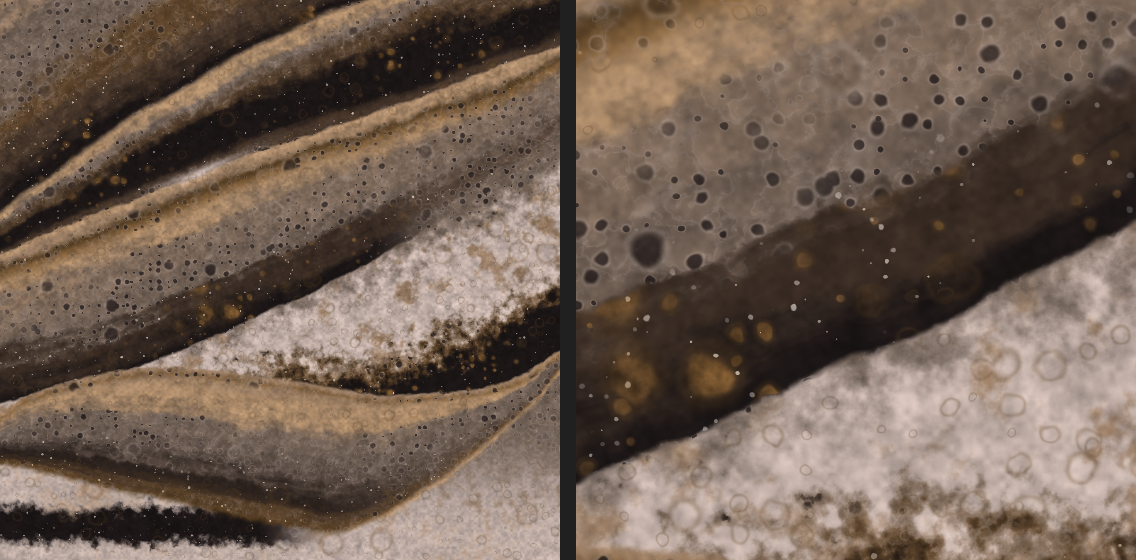
Left: the whole. Right: its middle third, enlarged.
A WebGL 2 fragment shader for this texture:

```glsl
#version 300 es
precision highp float;
// Poured mineral pigments: curved strata of ink, umber, sand and cream.
// Cubic curves bound the layers, colour ramps fill them, and noise plus
// scattered cells add grain, pores, golden bubbles and bright dust.
uniform vec2 u_resolution;
out vec4 fragColor;

const vec3 INK = vec3(.105, .083, .083);
const vec3 UMBER = vec3(.27, .205, .16);
const vec3 OCHRE = vec3(.44, .31, .16);
const vec3 TAUPE = vec3(.43, .365, .32);
const vec3 TAN = vec3(.59, .48, .385);
const vec3 SAND = vec3(.67, .54, .41);
const vec3 CREAM = vec3(.75, .68, .65);

float hash(vec2 p) {
  return fract(sin(dot(p, vec2(127.1, 311.7))) * 43758.5453);
}

float noise(vec2 p) {
  vec2 i = floor(p), f = fract(p);
  f = f * f * (3. - 2. * f);
  return mix(mix(hash(i), hash(i + vec2(1, 0)), f.x),
             mix(hash(i + vec2(0, 1)), hash(i + vec2(1, 1)), f.x), f.y);
}

// Layered noise, centred on zero
float fbm(vec2 p) {
  float sum = 0., amp = .5;
  for (int i = 0; i < 5; i++) {
    sum += amp * (noise(p) - .5);
    p = mat2(1.6, 1.2, -1.2, 1.6) * p + 7.3;
    amp *= .55;
  }
  return sum;
}

float cubic(float x, vec4 k) { return k.x + x * (k.y + x * (k.z + x * k.w)); }

float line(float d, float width) { return exp(-d * d / (width * width)); }

// Six evenly spaced colour stops
vec3 ramp(float t, vec3 a, vec3 b, vec3 c, vec3 d, vec3 e, vec3 f) {
  t = clamp(t, 0., 1.) * 5.;
  vec3 col = mix(a, b, smoothstep(0., 1., t));
  col = mix(col, c, smoothstep(1., 2., t));
  col = mix(col, d, smoothstep(2., 3., t));
  col = mix(col, e, smoothstep(3., 4., t));
  return mix(col, f, smoothstep(4., 5., t));
}

// Scattered round cells: x is the disc, y its rim
vec2 bubbles(vec2 p, float scale, float density, float seed) {
  vec2 q = p * scale, shape = vec2(0);
  for (int j = -1; j <= 1; j++)
    for (int i = -1; i <= 1; i++) {
      vec2 cell = floor(q) + vec2(i, j), id = cell + seed;
      float r = .1 + .34 * pow(hash(id + 3.1), 2.);
      vec2 centre = cell + .25 + .5 * vec2(hash(id + 5.7), hash(id + 9.2));
      float d = distance(q, centre) + .12 * (noise(q * 4.) - .5);
      float keep = step(hash(id), density);
      shape = max(shape, keep * vec2(1. - smoothstep(.55 * r, r, d), line(d - r, .2 * r)));
    }
  return shape;
}

void main() {
  vec2 uv = gl_FragCoord.xy / u_resolution;
  float grain = fbm(uv * 70.), cloud = fbm(uv * 9.);
  vec2 p = uv + vec2(0, .018 * cloud + .008 * grain);
  float x = p.x, y = p.y, soft = max(.003, 1.5 / u_resolution.y);

  // Boundaries of the strata, from top to bottom
  float crest = cubic(x, vec4(.62, .78, -.3, 0));
  float ridge = cubic(x, vec4(.55, .4, -.035, 0));
  float shelf = cubic(x, vec4(.277, .22, .25, 0));
  float lobe = cubic(x, vec4(.262, .676, -1.663, 1.095));
  float basin = max(cubic(x, vec4(.173, -.14, -.4, .5)),
                    cubic(max(x - .6, 0.), vec4(.05, .3, 1, 0)));
  float wander = .05 * grain + .06 * cloud;

  // Upper slope
  float t = (y - crest) / .36;
  t += .35 * fbm(vec2(x * 3., t * 11.)) + wander;
  vec3 col = ramp(t, INK, UMBER, mix(UMBER, OCHRE, .5), TAUPE, TAUPE, TAN);

  // Dark channel below the crest
  t = (y - ridge) / max(crest - ridge, .02);
  t += .3 * fbm(vec2(x * 3. + 8., t * 6.)) + 2. * wander;
  vec3 layer = ramp(t, UMBER, INK, INK, mix(UMBER, OCHRE, .25), TAUPE, SAND);
  col = mix(layer, col, smoothstep(-.006, .01, y - crest));

  // Broad sandy band with golden veins and a pale lip
  t = (y - shelf) / (ridge - shelf);
  float streak = fbm(vec2(x * 3. + 20., t * 13.));
  vec3 foot = mix(INK, TAUPE, smoothstep(.65, .8, x));
  layer = ramp(t + .25 * streak + wander, foot, mix(UMBER, foot, .3), TAUPE, mix(TAUPE, TAN, .3), SAND, TAN);
  float vein = y - ridge + .035 + .03 * fbm(vec2(x * 9., 3.));
  layer = mix(layer, OCHRE * .6, .85 * line(vein, .007 + .006 * noise(uv * 25.)));
  layer = mix(layer, OCHRE, .6 * line(vein + .012, .012));
  layer = mix(layer, SAND * 1.08, .7 * line(y - ridge + .006, .007));
  col = mix(layer, col, smoothstep(-soft, soft, y - ridge));
  col = mix(col, CREAM, line(y - ridge - .004, .008) * line(x - .36, .07));

  // Cream foam with a dark wedge on its lower right
  float wedge = .28 * (x - .55), h = y - lobe + .1 * grain + .05 * cloud;
  layer = mix(CREAM, TAN, smoothstep(.02, .3, fbm(uv * 45.) + .25 * cloud));
  layer = mix(TAUPE, layer, smoothstep(-.02, .07, shelf - y + .1 * (.72 - x) + .1 * grain));
  layer = mix(mix(UMBER, OCHRE, .6), layer, smoothstep(wedge, wedge + .05, h));
  layer = mix(INK, layer, smoothstep(wedge - .03, wedge + .015, h));
  col = mix(layer, col, smoothstep(-soft, soft, y - shelf));

  // Lower lobe
  t = (y - basin) / max(lobe - basin, .02);
  t += .25 * fbm(vec2(x * 3. + 40., t * 12.)) + wander;
  vec3 deep = mix(INK, TAUPE, smoothstep(.55, .85, x));
  layer = ramp(t, mix(UMBER, OCHRE, .5), mix(deep, UMBER, .4), mix(deep, TAUPE, .7), TAUPE, SAND, TAN);
  layer = mix(layer, OCHRE, .6 * line(y - lobe + .012, .006));
  col = mix(layer, col, smoothstep(-soft, soft, y - lobe));

  // Basin: pale pool, ink stream and a veined rim
  layer = mix(CREAM, TAN, smoothstep(-.1, .4, cloud + grain) * .6);
  layer = mix(layer, TAUPE, smoothstep(.06, .24, y + .15 * grain) * smoothstep(.6, .75, x));
  float yy = y + .03 * grain;
  float stream = smoothstep(.018, .04, yy) * (1. - smoothstep(.08, .105, yy));
  layer = mix(layer, INK, stream * (1. - smoothstep(.46, .6, x)));
  col = mix(layer, col, smoothstep(-soft, soft, y - basin));
  col = mix(col, mix(OCHRE * .75, SAND * 1.05, smoothstep(.58, .72, x)), .75 * line(y - basin, .006));

  // Inclusions chosen by the tone beneath them
  float tone = dot(col, vec3(.3, .6, .1));
  float dark = 1. - smoothstep(.14, .29, tone);
  float middle = smoothstep(.18, .3, tone) * (1. - smoothstep(.42, .54, tone));
  float clump = smoothstep(-.15, .2, fbm(uv * 7. + 31.));
  vec2 pores = max(bubbles(uv, 65., .6, 1.), bubbles(uv, 28., .25, 17.));
  vec2 gold = max(bubbles(uv, 48., .4, 33.), bubbles(uv, 21., .3, 51.));
  float lace = pow(1. - abs(2. * noise(uv * 75. + 3. * grain) - 1.), 5.);
  col = mix(col, CREAM * .85, .3 * lace * middle);
  col = mix(col, CREAM * .8, .3 * pores.y * middle);
  col = mix(col, INK * 1.3, .8 * pores.x * middle * clump);
  col = mix(col, OCHRE * (1.1 + grain), .75 * gold.x * dark * clump * smoothstep(.1, .6, x + y - .3));
  col = mix(col, OCHRE * .8, .25 * gold.y * (1. - middle));
  col *= 1. + .38 * grain + .16 * (noise(uv * 230.) - .5);
  float dust = bubbles(uv, 150., .1, 71.).x;
  col += .5 * dust * (1. - smoothstep(.2, .45, tone)) * hash(floor(uv * 150.));
  fragColor = vec4(clamp(col, 0., 1.), 1);
}
```
